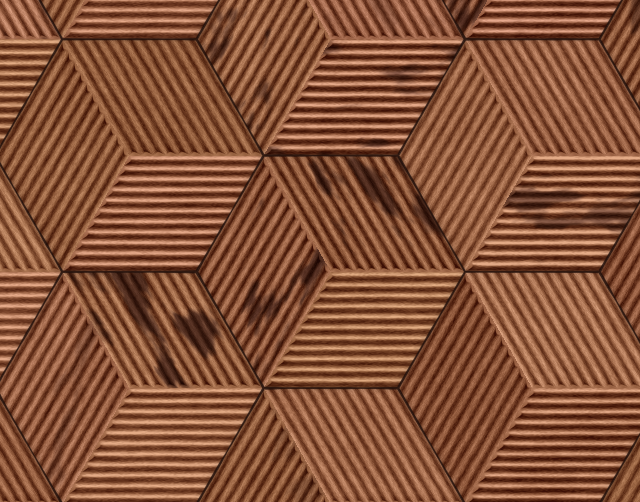
Reproduce this pattern procedurally as a Shadertoy shader.

```glsl
// Hexagons of three ribbed wooden rhombi, set like stacked cubes, with grain, stains and dark seams.

float hash(vec2 p) {
    return fract(sin(dot(p, vec2(127.1, 311.7))) * 43758.5453);
}

float noise(vec2 p) {
    vec2 i = floor(p), f = fract(p);
    f = f * f * (3.0 - 2.0 * f);
    return mix(mix(hash(i), hash(i + vec2(1, 0)), f.x),
               mix(hash(i + vec2(0, 1)), hash(i + vec2(1, 1)), f.x), f.y);
}

float fbm(vec2 p) {
    float sum = 0.0, weight = 0.5;
    for (int i = 0; i < 4; i++) {
        sum += weight * noise(p);
        p = p * 2.03 + 7.1;
        weight *= 0.5;
    }
    return sum / 0.9375;
}

// Offset from the centre of the nearest flat-topped hexagon with unit edges
vec2 hexOffset(vec2 p) {
    vec2 period = vec2(3.0, sqrt(3.0));
    vec2 a = mod(p + 0.5 * period, period) - 0.5 * period;
    vec2 b = mod(p, period) - 0.5 * period;
    return dot(a, a) < dot(b, b) ? a : b;
}

// Brown ramp from groove to highlight, redder in the dark half
vec3 woodColor(float level) {
    float t = clamp(level, -0.08, 1.1);
    vec3 c = mix(vec3(0.28, 0.10, 0.04), vec3(0.84, 0.62, 0.51), t);
    return max(c - vec3(0.0, 0.05, 0.13) * max(t * (1.0 - t), 0.0), vec3(0.2, 0.06, 0.025));
}

void mainImage(out vec4 fragColor, in vec2 fragCoord) {
    const float TAU = 6.2831853;
    float edge = 0.2675;
    float px = 1.0 / (edge * iResolution.y);
    vec2 p = (fragCoord - 0.5 * iResolution.xy) / iResolution.y;
    p = (p - vec2(0.0216, -0.0415)) / edge;

    // Hexagon, then one of its three rhombi
    vec2 h = hexOffset(p);
    vec2 cell = floor((p - h) / vec2(1.5, 0.8660254) + 0.5);
    float side = min(floor(mod(atan(h.y, h.x) + TAU, TAU) / (TAU / 3.0)), 2.0);
    float turn = side * TAU / 3.0;
    h = mat2(cos(turn), -sin(turn), sin(turn), cos(turn)) * h;

    // Skewed rhombus coordinates: u crosses the ribs, v runs along them
    float v = h.y / 0.8660254;
    float u = h.x + 0.5 * v;
    vec2 seed = cell * 3.7 + side * 11.3;
    float tone = hash(seed), warmth = hash(seed + 5.1), wear = hash(seed + 9.7);

    // Ribs: soft on the upper sides, crisp and shiny on the horizontal ones
    float flatSide = step(1.5, side);
    float leftSide = step(0.5, side) - flatSide;
    float wobble = 0.004 * (noise(vec2(u * 5.0, v * 4.0) + seed) - 0.5);
    float phase = TAU * 11.0 * (u + wobble);
    float lit = phase - mix(0.5, 1.3, flatSide);
    float wave = cos(lit + mix(-0.2, 0.15, flatSide) * sin(lit));
    float contrast = mix(0.29, 0.42, flatSide) * (0.85 + 0.3 * wear);
    float level = 0.47 + 0.03 * flatSide - 0.05 * leftSide + 0.16 * (tone - 0.5);
    level += contrast * wave;
    level += 0.2 * flatSide * pow(0.5 + 0.5 * cos(lit - 0.5), 10.0);

    // Grain drawn out along the ribs, and a broad change of tone
    level += 0.26 * (fbm(vec2(u * 75.0, v * 11.0) + seed) - 0.5);
    level += 0.2 * (noise(vec2(u * 170.0, v * 55.0) + seed) - 0.5);
    level += 0.15 * (fbm(vec2(u * 3.0, v * 2.0) + seed) - 0.5);

    // Scalloped rib ends against the smooth lip of the next rhombus
    float rim = v - 0.008 - 0.024 * (0.5 - 0.5 * cos(phase));
    float shadow = exp(-max(rim, 0.0) * 45.0) * (0.5 - 0.3 * cos(phase));
    level = mix(0.62 + 0.06 * wave, level - 0.4 * shadow, smoothstep(-1.2 * px, 1.2 * px, rim));
    level += 0.08 * exp(-u * 60.0);

    vec3 wood = woodColor(level);
    wood *= mix(vec3(1.01, 0.98, 0.99), vec3(0.99, 1.01, 0.92), warmth);

    // Dark knots and stains on the more weathered pieces
    float blotch = fbm(vec2(u * 6.0, v * 2.5) + seed * 1.7);
    float stain = smoothstep(0.57, 0.75, blotch) * smoothstep(0.55, 0.85, wear);
    wood *= mix(vec3(1.0), vec3(0.5, 0.42, 0.42), stain);

    // Seams round each hexagon, a little uneven, opening at the corners
    float gap = min(1.0 - u, 1.0 - v) * 0.8660254;
    float corner = exp(-14.0 * abs(length(h) - 1.0));
    float width = 0.002 + 0.005 * noise(p * 9.0) + 0.004 * corner;
    float seam = 1.0 - smoothstep(width - 0.5 * px, width + px, gap);
    wood *= 1.0 - 0.15 * exp(-max(gap, 0.0) * 50.0);
    wood = mix(wood, vec3(0.13, 0.06, 0.04), 0.85 * seam);

    fragColor = vec4(wood, 1.0);
}
```
